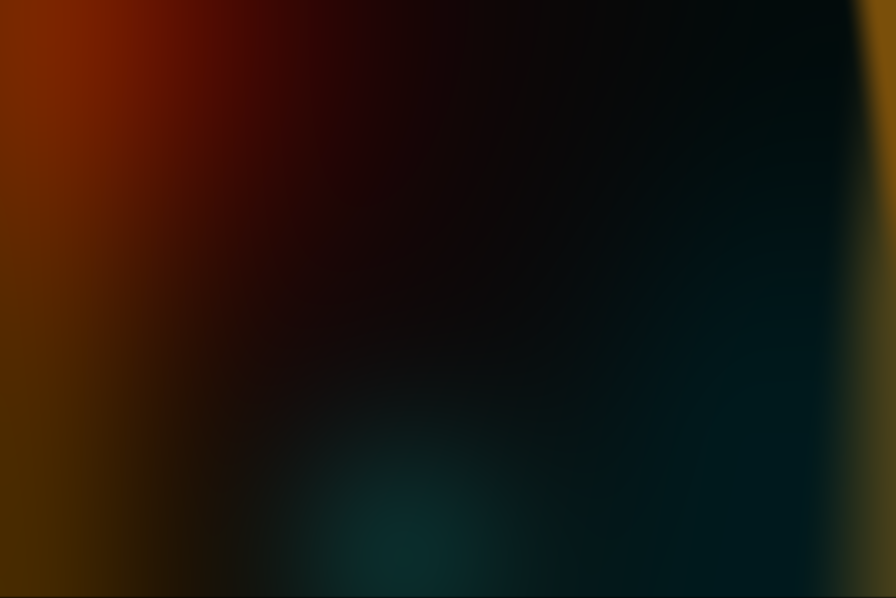
Reproduce this background procedurally as a Shadertoy shader.

```glsl
// Dark blurred light field: amber and ember glows on the left, a teal pool
// below, a leaning blue-green curtain and a golden wedge at the right edge.
// Elliptical Gaussian glows are summed, then the right edge is blended on top.

const vec2 FRAME = vec2(1.5, 1.0);              // canvas units, origin lower left

const vec3 NIGHT       = vec3(0.042, 0.027, 0.024);
const vec3 AMBER       = vec3(0.235, 0.142, 0.000);
const vec3 EMBER       = vec3(0.255, 0.010, 0.000);
const vec3 POOL        = vec3(0.000, 0.115, 0.115);
const vec3 CURTAIN_TOP = vec3(0.006, 0.045, 0.045);
const vec3 CURTAIN_LOW = vec3(0.000, 0.100, 0.112);
const vec3 LOW_HAZE    = vec3(0.000, 0.035, 0.028);
const vec3 OLIVE       = vec3(0.310, 0.265, 0.100);
const vec3 GOLD        = vec3(0.480, 0.310, 0.040);

const float AMBER_WIDTH    = 0.200;
const vec2  EMBER_CENTER   = vec2(0.22, 0.97);
const vec2  EMBER_SIZE     = vec2(0.275, 0.33);
const vec2  POOL_CENTER    = vec2(0.67, 0.08);
const vec2  POOL_SIZE      = vec2(0.145, 0.16);
const vec2  CURTAIN_X      = vec2(1.22, 1.38);  // bottom, top
const float CURTAIN_WIDTH  = 0.25;
const float HAZE_HEIGHT    = 0.25;
const vec2  BLUR_START     = vec2(1.325, 1.410); // bottom, top
const vec2  BLUR_END       = vec2(1.540, 1.480); // bottom, top
const float WEDGE_TOP_X    = 1.440;
const float WEDGE_SLOPE    = 0.130;             // drift to the right going down
const float WEDGE_SOFTNESS = 0.030;
const float BORDER         = 0.004;             // thin dim lower rim
const float BORDER_DIM     = 0.45;

float gaussian(float d, float size) {
    d /= size;
    return exp(-0.5 * d * d);
}

float glow(vec2 p, vec2 center, vec2 size) {
    vec2 d = (p - center) / size;
    return exp(-0.5 * dot(d, d));
}

// Cool backdrop, deepening toward the right and the bottom.
vec3 backdrop(vec2 p) {
    vec3 curtain = mix(CURTAIN_LOW, CURTAIN_TOP, smoothstep(0.25, 1.0, p.y));
    float center = mix(CURTAIN_X.x, CURTAIN_X.y, p.y);
    float reach = gaussian(min(p.x - center, 0.0), CURTAIN_WIDTH);
    float haze = gaussian(p.y, HAZE_HEIGHT) * smoothstep(0.25, 0.65, p.x) * (1.0 - reach);
    return mix(NIGHT, curtain, reach) + LOW_HAZE * haze;
}

// Olive blur that widens going down, under a crisper slanted gold wedge.
vec3 rightEdge(vec3 color, vec2 p) {
    float start = mix(BLUR_START.x, BLUR_START.y, p.y);
    float end = mix(BLUR_END.x, BLUR_END.y, p.y);
    float strength = 1.0 - 0.8 * smoothstep(0.45, 1.0, p.y);
    color = mix(color, OLIVE, strength * smoothstep(start, end, p.x));

    float edge = WEDGE_TOP_X + WEDGE_SLOPE * (1.0 - p.y);
    float wedge = smoothstep(edge - WEDGE_SOFTNESS, edge + WEDGE_SOFTNESS, p.x);
    return mix(color, GOLD, wedge * smoothstep(0.40, 0.70, p.y));
}

void mainImage(out vec4 fragColor, in vec2 fragCoord) {
    vec2 p = fragCoord / iResolution.xy * FRAME;

    // Blue and green are muted where the warm light dominates.
    float emberLight = glow(p, EMBER_CENTER, EMBER_SIZE);
    vec3 color = backdrop(p);
    color.b *= smoothstep(0.05, 0.55, p.x) * (1.0 - 0.7 * emberLight);
    color.g *= 1.0 - 0.8 * sqrt(emberLight);

    color += AMBER * gaussian(p.x, AMBER_WIDTH);
    color += EMBER * emberLight;
    color += POOL * glow(p, POOL_CENTER, POOL_SIZE);

    color = rightEdge(color, p);
    color *= mix(BORDER_DIM, 1.0, smoothstep(0.0, BORDER, p.y));

    fragColor = vec4(clamp(color, 0.0, 1.0), 1.0);
}
```
